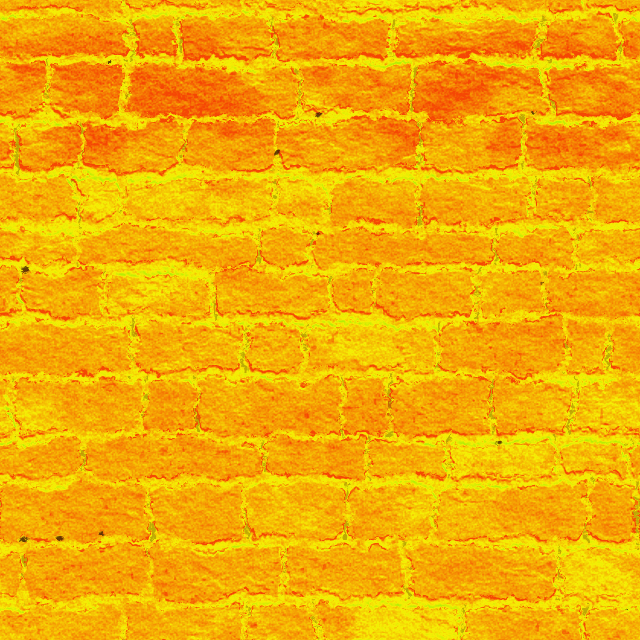
A WebGL 1 fragment shader for this texture:

```glsl
precision highp float;
// A worn brick wall in glowing orange, with gritty yellow mortar and red shade.
// Twelve uneven courses of five to seven bricks are roughened by tiling noise;
// a height field lit from above sets one tone, which a colour ramp turns to hue.

uniform vec2 u_resolution;

const float COURSES = 12.0;
const float COURSE_SHIFT = 0.15;
const float MORTAR_HALF = 0.0068;
const float SIDE_TIGHTNESS = 1.7;
const float CORNER = 0.021;
const vec3 HOLE_COLOR = vec3(0.25, 0.10, 0.02);
const vec3 MOSS_COLOR = vec3(0.62, 0.50, 0.02);

float hash(vec2 p) {
  vec3 q = fract(p.xyx * 0.1031);
  q += dot(q, q.yzx + 33.33);
  return fract((q.x + q.y) * q.z);
}

// Value noise that repeats after a whole number of cells
float noise(vec2 p, vec2 period) {
  vec2 i = floor(p);
  vec2 f = p - i;
  f = f * f * (3.0 - 2.0 * f);
  vec2 a = mod(i, period) + period;
  vec2 b = mod(i + 1.0, period) + period;
  return mix(mix(hash(a), hash(vec2(b.x, a.y)), f.x),
             mix(hash(vec2(a.x, b.y)), hash(b), f.x), f.y);
}

// Layered noise from 0 to 1; a higher gain is rougher
float fbm(vec2 p, vec2 period, float gain) {
  float sum = 0.0;
  float total = 0.0;
  float amplitude = 1.0;
  for (int i = 0; i < 5; i++) {
    sum += amplitude * noise(p * period, period);
    total += amplitude;
    period *= 2.0;
    amplitude *= gain;
  }
  return sum / total;
}

float unevenEdge(float i, float count, float seed, float jitter) {
  return i + jitter * (hash(vec2(mod(i, count) + 3.0, seed)) - 0.5);
}

// Uneven cell along a line: index, distance from its start, distance to its end
vec3 span(float x, float count, float seed, float jitter) {
  float i = floor(x);
  if (x < unevenEdge(i, count, seed, jitter)) i -= 1.0;
  else if (x >= unevenEdge(i + 1.0, count, seed, jitter)) i += 1.0;
  return vec3(mod(i, count),
              x - unevenEdge(i, count, seed, jitter),
              unevenEdge(i + 1.0, count, seed, jitter) - x);
}

// Brick under a point: depth inside its rounded outline, random value, side depth
vec3 brickAt(vec2 p) {
  vec2 bend = vec2(fbm(p, vec2(18.0), 0.78), fbm(p + 0.37, vec2(16.0), 0.78)) - 0.5;
  p += 0.042 * bend;
  vec3 course = span(p.y * COURSES + COURSE_SHIFT, COURSES, 17.0, 0.36);
  float count = 5.0 + floor(2.6 * hash(vec2(course.x, 41.0)));
  float shift = hash(vec2(course.x, 73.0));
  vec3 brick = span((p.x + shift) * count, count, course.x + 91.0, 0.70);
  vec2 depth = vec2(SIDE_TIGHTNESS * min(brick.y, brick.z) / count,
                    min(course.y, course.z) / COURSES);
  float inside = CORNER - length(max(CORNER - depth, 0.0));
  return vec3(inside, hash(brick.xx * 7.0 + course.x * vec2(3.0, 13.0) + 5.0), depth.x);
}

// Brick blocks, broken ledges on their faces, and overall roughness
float surfaceHeight(vec2 p, float inside, float relief) {
  float block = smoothstep(MORTAR_HALF - 0.003, MORTAR_HALF + 0.005, inside);
  float ledge = smoothstep(0.47, 0.53, fbm(p + 0.43, vec2(9.0, 18.0), 0.6));
  float rough = fbm(p, vec2(22.0, 32.0), 0.72);
  return relief * (block + 0.40 * ledge * block) + 1.05 * rough;
}

// Red through orange to yellow, faintly greenish at the bright end
vec3 toneColor(float tone) {
  float red = 0.96 - 0.5 * max(tone - 0.96, 0.0);
  return vec3(max(red, 0.72), clamp(tone, 0.28, 0.93), 0.02);
}

// Sparse small pits scattered over a grid
float pits(vec2 p, float cells) {
  vec2 cell = floor(p * cells);
  vec2 center = 0.3 + 0.4 * vec2(hash(cell + 7.0), hash(cell + 61.0));
  vec2 offset = (fract(p * cells) - center) / cells;
  float size = mix(0.003, 0.008, hash(cell + 29.0));
  float pit = 1.0 - smoothstep(0.4, 1.0, length(offset * vec2(0.8, 1.3)) / size);
  return pit * step(0.90, hash(cell + 113.0));
}

void main() {
  vec2 uv = gl_FragCoord.xy / u_resolution;
  vec3 brick = brickAt(uv);
  float patches = fbm(uv + 0.19, vec2(9.0, 13.0), 0.6);
  float detail = fbm(uv + 0.61, vec2(40.0, 52.0), 0.8);

  // Mortar smears raggedly over the more worn bricks
  float wear = smoothstep(0.45, 1.0, brick.y);
  float limit = MORTAR_HALF + 0.016 * (patches - 0.5) + 0.005 * wear;
  float face = smoothstep(limit - 0.002, limit + 0.003, brick.x + 0.016 * (detail - 0.5));
  float smear = wear * smoothstep(0.46, 0.62, patches + 0.3 * (detail - 0.5));
  float faceTone = 0.675 + 0.06 * (brick.y - 0.5) + 0.22 * (patches - 0.5) + 0.13 * smear;
  float tone = mix(0.88 + 0.35 * (detail - 0.5), faceTone, face);

  // Light from above, with redder stains across the upper courses
  vec2 upward = vec2(0.001, 0.0032);
  float relief = mix(0.08, 0.60, smoothstep(0.38, 0.62, patches));
  float rise = surfaceHeight(uv + upward, brickAt(uv + upward).x, relief)
             - surfaceHeight(uv, brick.x, relief);
  float stained = smoothstep(0.70, 0.78, uv.y) * smoothstep(1.0, 0.91, uv.y);
  tone -= 0.80 * rise * (1.0 + 0.3 * stained);
  tone -= 0.20 * stained * face * smoothstep(0.42, 0.62, fbm(uv, vec2(7.0, 13.0), 0.6));

  // Broken red line round each brick
  float rim = 1.0 - smoothstep(0.0, 0.0035, abs(brick.x - limit));
  tone -= 0.42 * rim * smoothstep(0.47, 0.60, detail);

  // Fine grain and scattered red flecks
  tone += 0.20 * (noise(uv * 420.0, vec2(420.0)) - 0.5);
  tone += 0.20 * (detail - 0.5);
  float fleck = smoothstep(0.74, 0.95, noise(uv * vec2(150.0, 190.0), vec2(150.0, 190.0)));
  tone -= 0.22 * fleck * smoothstep(0.45, 0.60, fbm(uv + 0.77, vec2(14.0, 20.0), 0.6));

  // Sparse moss in upright joints, dark pits along the mortar
  vec3 color = toneColor(tone);
  float upright = 1.0 - smoothstep(0.002, 0.006, brick.z);
  color = mix(color, MOSS_COLOR, 0.6 * upright * smoothstep(0.50, 0.62, detail));
  float joint = 1.0 - smoothstep(0.009, 0.016, brick.x);
  color = mix(color, HOLE_COLOR, 0.8 * joint * pits(uv + 0.02 * (detail - 0.5), 15.0));
  gl_FragColor = vec4(color, 1.0);
}
```
